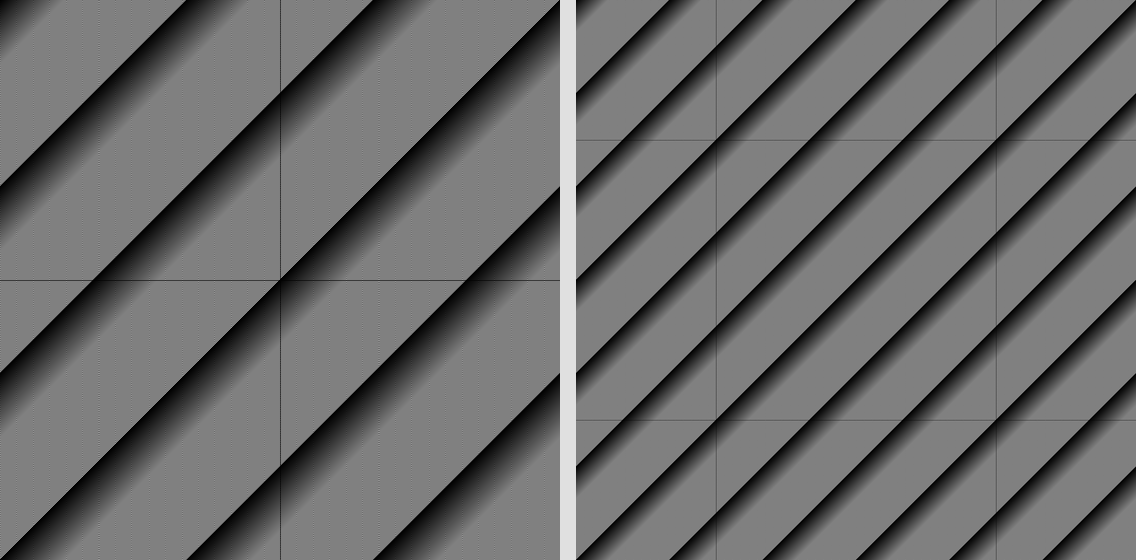
Left, the tile; right, the same tile 2 across and 2 down.
Give the GLSL for this pattern, as a WebGL 1 fragment shader.

```glsl
precision highp float;
// Diagonal shaded folds over a very fine checker weave with dotted columns and a hairline centre cross.

uniform vec2 u_resolution;

const float PI = 3.14159265;
const float CELLS = 1024.0; // checker cells across the canvas

// Index of the evenly spaced band, 34 across, that holds a column.
float bandIndex(float column, float columns) {
  return floor((column + 0.5) * 34.0 / columns);
}

// Checker whose phase slips at each band; averages to grey where too fine to resolve.
float checkerWeave(vec2 uv, float pixel) {
  vec2 cell = uv * CELLS;
  float slip = bandIndex(floor(cell.x), CELLS);
  float wave = sin(PI * (cell.x + slip)) * sin(PI * cell.y);
  float sharp = clamp(wave * 2.0, -1.0, 1.0);
  float visible = 1.0 - smoothstep(1.0, 1.8, pixel * CELLS);

  // Faint dots that remain along the slips at coarse sizes.
  float columns = CELLS * 0.5;
  float column = floor(uv.x * columns);
  float onSlip = bandIndex(column, columns) - bandIndex(column - 1.0, columns);
  float dots = 0.08 * onSlip * sin(PI * columns * uv.y);

  return 0.5 + mix(dots, 0.5 * sharp, visible);
}

// Three diagonal folds: black at the crease, rising linearly to full light.
float foldShade(vec2 uv, float pixel) {
  float across = fract((uv.x - uv.y) * 3.0);
  float ramp = min(across / 0.345, 1.0);
  float crease = clamp((1.0 - across) / (3.0 * pixel), 0.0, 1.0);
  return ramp * crease;
}

// Coverage of a one-cell line centred on zero.
float hairline(float offset, float pixel) {
  float halfWidth = 0.5 / CELLS;
  return clamp((halfWidth - abs(offset)) / pixel + 0.5, 0.0, 1.0);
}

void main() {
  vec2 uv = gl_FragCoord.xy / u_resolution;
  float pixel = 1.0 / min(u_resolution.x, u_resolution.y);

  float value = checkerWeave(uv, pixel) * foldShade(uv, pixel);

  // Centre cross, half a cell right of and below the middle.
  vec2 offset = uv - 0.5 + vec2(-0.5, 0.5) / CELLS;
  value *= 1.0 - max(hairline(offset.x, pixel), hairline(offset.y, pixel));

  gl_FragColor = vec4(vec3(value), 1.0);
}
```
